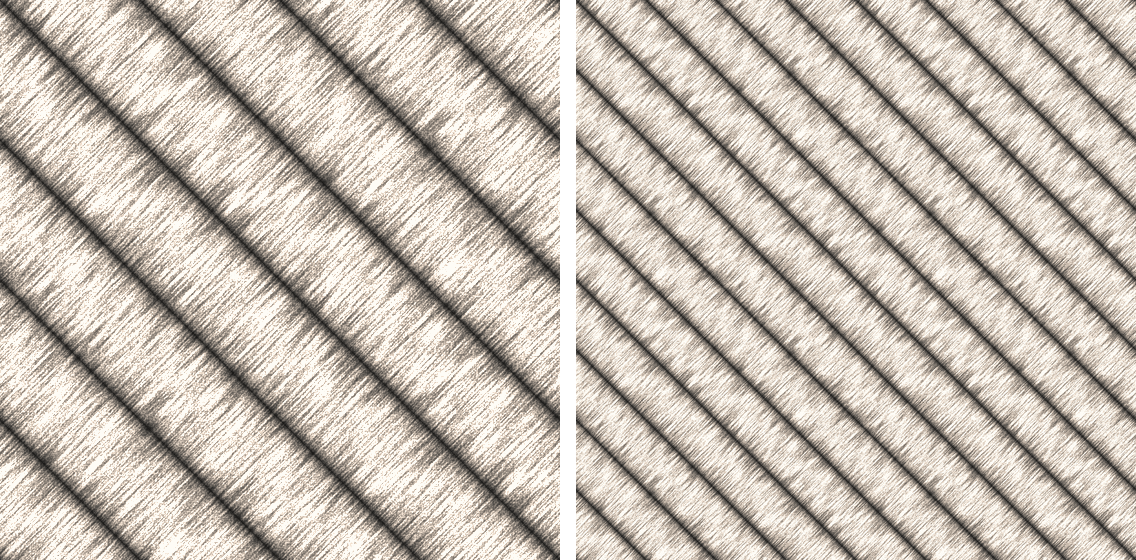
Left: one tile. Right: repeated 2 by 2.
A WebGL 2 fragment shader for this pattern:

```glsl
#version 300 es
precision highp float;
// Diagonal rounded rods of brushed fibre, four per side, with dark grooves between.
// A cylinder-like falloff from each groove is multiplied by stretched gradient
// noise (streaks across the rods) and fine grain; all noise wraps on the canvas.

uniform vec2 u_resolution;
out vec4 outColor;

const float RODS = 4.0;
const float SHADOW_STEEPNESS = 7.5;
const vec3 GROOVE_TINT = vec3(1.04, 1.0, 0.95);
const vec3 FIBRE_TINT = vec3(1.075, 1.0, 0.925);
const vec3 BLEACHED_TINT = vec3(1.0, 1.0, 0.975);
const vec3 HIGHLIGHT = vec3(0.995, 0.99, 0.965);

// Integer hash of a lattice cell, giving 0..1
float hash(vec2 cell, float seed) {
    uvec3 q = uvec3(cell, seed) * uvec3(1597u, 3812u, 2741u);
    uint h = (q.x ^ (q.y * 7919u) ^ (q.z * 6151u)) + q.x * 31u;
    h = (h ^ (h >> 15)) * 73244475u;
    h = (h ^ (h >> 13)) * 73244475u;
    h ^= h >> 16;
    return float(h & 65535u) / 65536.0;
}

// Contribution of one lattice corner, wrapped to the period
float cornerSlope(vec2 cell, vec2 offset, vec2 period, float seed) {
    float angle = 6.28319 * hash(mod(cell, period), seed);
    return dot(vec2(cos(angle), sin(angle)), offset);
}

// Gradient noise over the unit square, with a whole number of cells per axis
float wrappedNoise(vec2 p, vec2 cells, float seed) {
    p *= cells;
    vec2 i = floor(p);
    vec2 f = p - i;
    vec2 w = f * f * f * (f * (f * 6.0 - 15.0) + 10.0);
    vec2 e = vec2(1.0, 0.0);
    float a = cornerSlope(i, f, cells, seed);
    float b = cornerSlope(i + e.xy, f - e.xy, cells, seed);
    float c = cornerSlope(i + e.yx, f - e.yx, cells, seed);
    float d = cornerSlope(i + e.xx, f - e.xx, cells, seed);
    return mix(mix(a, b, w.x), mix(c, d, w.x), w.y);
}

// Brightness from groove to crown: a wide soft shadow and a thin dark core
float rodShade(float along, float steepness) {
    float t = fract(along * RODS);
    float d = min(t, 1.0 - t);
    return 1.0 - 0.79 * exp(-d * steepness) - 0.07 * exp(-d * 50.0);
}

// Long and short streaks running along the first axis
float streaks(vec2 p) {
    return 0.65 * wrappedNoise(p, vec2(8.0, 113.0), 1.0)
         + 0.75 * wrappedNoise(p, vec2(13.0, 223.0), 2.0)
         + 0.40 * wrappedNoise(p, vec2(61.0, 241.0), 6.0);
}

// Lifts the dark tail so that streaks stay mid-toned
float softenDark(float n) {
    return n / (1.0 + 0.8 * max(-n, 0.0));
}

void main() {
    vec2 uv = gl_FragCoord.xy / u_resolution;

    // Diagonal axes: x crosses the rods, y runs along them
    vec2 diagonal = vec2(uv.x + uv.y, uv.x - uv.y);

    // Slightly uneven shadow width
    float patches = wrappedNoise(diagonal, vec2(8.0, 14.0), 3.0);
    float ragged = wrappedNoise(diagonal, vec2(8.0, 61.0), 4.0);
    float steepness = SHADOW_STEEPNESS * (1.0 + 0.25 * patches + 0.35 * ragged);
    float shade = rodShade(diagonal.x, steepness);

    // Fibre streaks and fine grain
    float grain = wrappedNoise(uv, vec2(307.0), 5.0);
    float fibre = 0.95 + softenDark(streaks(diagonal) + 0.6 * grain + 0.15 * patches);
    float light = max(shade * fibre, 0.1);

    // Warm tint that bleaches at the highlights
    vec3 tint = mix(GROOVE_TINT, FIBRE_TINT, smoothstep(0.15, 0.6, light));
    tint = mix(tint, BLEACHED_TINT, smoothstep(0.88, 1.0, light));
    outColor = vec4(min(light * tint, HIGHLIGHT), 1.0);
}
```
